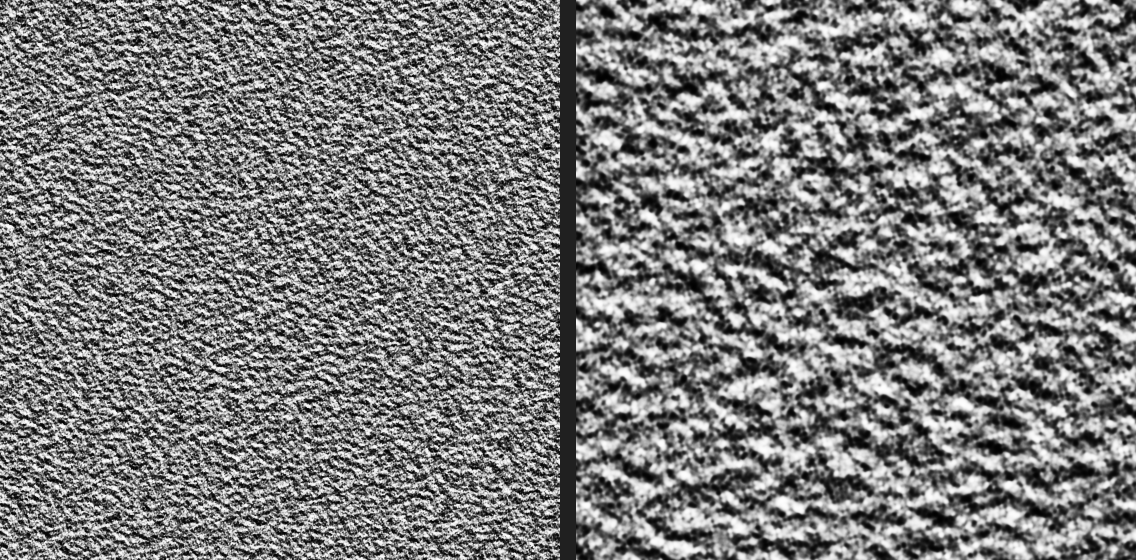
Left: the whole. Right: its middle third, enlarged.
Reproduce this texture procedurally as a three.js fragment shader.

```glsl
// Rough monochrome relief: short, slightly tilted bumps lit across the slope.
// Fractal gradient noise is embossed by a height difference, then faint patches
// and fine grain are added and an S-curve spreads the result over all greys.

varying vec2 vUv;

const float BUMP_FREQ = 84.0;      // coarsest bumps across the canvas
const float BUMP_TILT = -0.28;     // direction of the bumps, radians
const float BUMP_STRETCH = 1.08;   // elongation along the bumps
const float EMBOSS_STEP = 0.0036;  // distance between the compared heights
const float OCTAVE_GAIN = 0.45;
const int OCTAVES = 3;
const float PATCH_FREQ = 42.0;
const float PATCH_AMOUNT = 0.28;
const float GRAIN_FREQ = 430.0;
const float GRAIN_AMOUNT = 0.55;
const float CONTRAST = 5.6;
const float BRIGHTNESS = -0.05;
const vec3 SHADOW = vec3(0.0);
const vec3 HIGHLIGHT = vec3(1.0);

mat2 rotation(float angle) {
  float c = cos(angle), s = sin(angle);
  return mat2(c, s, -s, c);
}

float hash(vec2 cell) {
  vec3 q = fract(cell.xyx * vec3(0.1031, 0.1030, 0.0973));
  q += dot(q, q.yzx + 33.33);
  return fract((q.x + q.y) * q.z);
}

// Slope of a random unit gradient, measured at an offset from its lattice point
float slope(vec2 cell, vec2 offset) {
  float angle = 6.28318 * hash(cell);
  return dot(vec2(cos(angle), sin(angle)), offset);
}

float gradientNoise(vec2 p) {
  vec2 i = floor(p), f = p - i;
  vec2 w = f * f * f * (f * (f * 6.0 - 15.0) + 10.0);
  vec2 e = vec2(1.0, 0.0);
  float low = mix(slope(i, f), slope(i + e, f - e), w.x);
  float high = mix(slope(i + e.yx, f - e.yx), slope(i + e.xx, f - e.xx), w.x);
  return mix(low, high, w.y);
}

float valueNoise(vec2 p) {
  vec2 i = floor(p), f = p - i;
  vec2 w = f * f * (3.0 - 2.0 * f);
  vec2 e = vec2(1.0, 0.0);
  float low = mix(hash(i), hash(i + e), w.x);
  float high = mix(hash(i + e.yx), hash(i + e.xx), w.x);
  return mix(low, high, w.y);
}

// Fractal height; each octave turns the lattice to hide its axes
float height(vec2 p) {
  mat2 turn = rotation(0.9);
  float sum = 0.0, amplitude = 1.0;
  p = turn * p * BUMP_FREQ + 150.0;
  for (int k = 0; k < OCTAVES; k++) {
    sum += amplitude * gradientNoise(p);
    p = turn * p * 2.0 + 37.7;
    amplitude *= OCTAVE_GAIN;
  }
  return sum;
}

void main() {
  // Bump coordinates: x runs along the bumps, y across them
  vec2 p = rotation(-BUMP_TILT) * vUv;
  p.x /= BUMP_STRETCH;

  // Light falls across the bumps
  vec2 halfStep = vec2(0.0, 0.5 * EMBOSS_STEP);
  float relief = height(p + halfStep) - height(p - halfStep);

  // Broad patches and fine speckle
  float patches = gradientNoise(rotation(0.6) * vUv * PATCH_FREQ + 73.0);
  float grain = valueNoise(rotation(0.5) * vUv * GRAIN_FREQ + 411.0) - 0.5;

  // Logistic tone curve
  float signal = relief + PATCH_AMOUNT * patches + GRAIN_AMOUNT * grain;
  float tone = 1.0 / (1.0 + exp(-CONTRAST * signal - BRIGHTNESS));
  gl_FragColor = vec4(mix(SHADOW, HIGHLIGHT, tone), 1.0);
}
```
